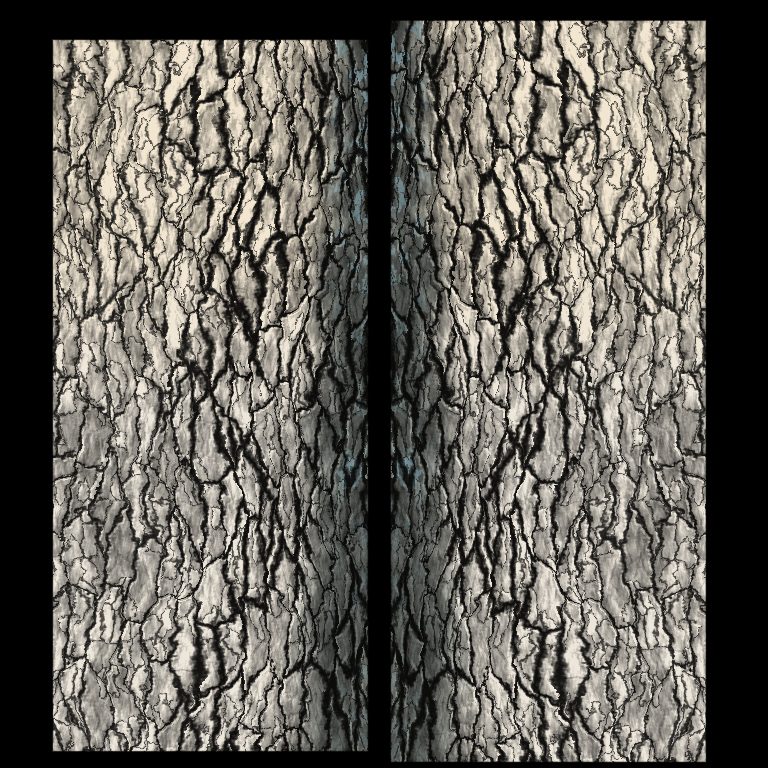
Write a Shadertoy shader that draws this texture.

```glsl
// Two mirrored panels of deeply fissured tree bark with blue lichen, on black.

const vec2 PANEL = vec2(0.41, 0.926);

vec2 hash22(vec2 p) {
    vec3 q = fract(p.xyx * vec3(0.1031, 0.1030, 0.0973));
    q += dot(q, q.yzx + 33.33);
    return fract((q.xx + q.yz) * q.zy);
}

// Layered, rotated sines
float waves(vec2 p) {
    float sum = 0.0, amp = 0.5;
    for (int i = 0; i < 5; i++) {
        sum += amp * sin(p.x + 1.7 * sin(p.y));
        p = mat2(1.2, 1.5, -1.5, 1.2) * p + 2.3;
        amp *= 0.66;
    }
    return sum;
}

// Cellular noise: x = border distance in canvas units, y = cell id
vec2 cells(vec2 p, vec2 scale) {
    p *= scale;
    vec2 base = floor(p), near = vec2(8.0), next = vec2(8.0);
    float id = 0.0;
    for (int j = -1; j <= 1; j++)
    for (int i = -1; i <= 1; i++) {
        vec2 cell = base + vec2(i, j);
        vec2 r = cell + 0.1 + 0.8 * hash22(cell + 40.0) - p;
        if (dot(r, r) < dot(near, near)) {
            next = near;
            near = r;
            id = hash22(cell + 71.0).x;
        } else if (dot(r, r) < dot(next, next)) next = r;
    }
    vec2 n = normalize(next - near);
    return vec2(dot(0.5 * (near + next), n) / length(n * scale), id);
}

float segment(vec2 p, vec2 a, vec2 b) {
    vec2 d = b - a;
    return length(p - a - d * clamp(dot(p - a, d) / dot(d, d), 0.0, 1.0));
}

float spot(vec2 p, vec2 centre, vec2 radius) {
    return exp(-dot((p - centre) / radius, (p - centre) / radius));
}

// Ragged wavy grain, squeezed where the trunk turns away
vec2 bend(vec2 p) {
    float turn = max(p.x - 0.2, 0.0);
    p.x += turn * turn + 0.010 * sin(p.y * 9.0 + p.x * 12.0) + 0.005 * sin(p.y * 29.0 - p.x * 20.0);
    return p + vec2(0.0052, 0.0085) * vec2(waves(p * 75.0), waves(p.yx * 62.0 + 4.0));
}

// Long diagonal splits between the plates
float splits(vec2 p) {
    p += 0.006 * vec2(waves(p * 60.0 + 3.0), waves(p.yx * 50.0));
    float d = segment(p, vec2(0.211, 0.757), vec2(0.126, 0.587));
    d = min(d, segment(p, vec2(0.165, 0.522), vec2(0.244, 0.418)));
    d = min(d, segment(p, vec2(0.244, 0.418), vec2(0.283, 0.327)));
    d = min(d, segment(p, vec2(0.211, 0.665), vec2(0.283, 0.470)));
    d = min(d, segment(p, vec2(0.139, 0.418), vec2(0.185, 0.509)));
    d = min(d, segment(p, vec2(0.061, 0.568), vec2(0.090, 0.607)));
    return min(d, segment(p, vec2(0.0, 0.346), vec2(0.029, 0.368)));
}

// x = surface height, y = crack openness, z = plate id, w = hollow beside cracks
vec4 relief(vec2 p) {
    vec2 q = bend(p);
    vec2 plate = cells(q, vec2(33.0, 10.5));
    vec2 chip = cells(q + 3.0, vec2(72.0, 28.0));
    float depth = smoothstep(0.05, 0.24, p.x);
    float width = mix(0.0026, 0.0056, depth) * (1.0 + 0.9 * waves(p * vec2(34.0, 17.0)));
    float border = min(plate.x, splits(p));
    float top = smoothstep(0.0, max(width, 0.0016), border);
    float flake = smoothstep(0.0, 0.0032, chip.x);
    float height = top * (0.55 + 0.2 * flake + 0.3 * chip.y) + 0.13 * waves(p * vec2(190.0, 90.0));
    float open = (1.0 - top) * mix(0.65, 1.0, depth);
    open = max(open, 0.75 * (1.0 - flake) * step(0.62, chip.y));
    return vec4(height, open, plate.y, 1.0 - smoothstep(0.0, 0.011, border));
}

vec3 bark(vec2 p) {
    vec4 surface = relief(p);
    float slope = surface.x - relief(p + vec2(-0.0026, 0.0026)).x;
    float shade = smoothstep(0.315, 0.385, p.x + 0.05 * (0.5 - p.y) + 0.012 * waves(p * 28.0));

    // Broad light across the trunk, then plates, slope and grain
    float tone = 0.66 + 0.10 * spot(p, vec2(0.17, 0.72), vec2(0.13, 0.26));
    tone -= 0.09 * spot(p, vec2(0.07, 0.38), vec2(0.10, 0.20));
    tone -= 0.08 * smoothstep(0.21, 0.32, p.x);
    tone += 0.16 * spot(p, vec2(0.235, 0.25), vec2(0.014, 0.12));
    tone = mix(tone, 0.27, shade);
    tone *= 0.89 + 0.22 * surface.z + 0.24 * waves(p * vec2(150.0, 65.0) + 9.0);
    tone *= 1.0 + 0.15 * waves(p * vec2(45.0, 16.0) + 2.0);
    tone += 0.36 * slope * (1.0 - 0.5 * shade);
    tone *= (0.72 + 0.42 * surface.x) * (1.06 - 0.30 * surface.w);
    tone = clamp(tone, 0.04, 0.93);

    vec3 warm = mix(vec3(1.0, 0.97, 0.92), vec3(1.02, 0.97, 0.88), smoothstep(0.4, 0.7, p.y));
    vec3 colour = tone * mix(warm, vec3(0.96, 1.0, 0.95), shade);

    // Lichen flecks on the shaded side
    float flecks = smoothstep(0.30, 0.62, waves(p * vec2(130.0, 75.0) + 5.0));
    flecks *= smoothstep(0.35, 0.385, p.x) * (0.4 + 0.6 * smoothstep(0.45, 0.7, p.y));
    float patchShape = spot(p, vec2(0.388, 0.365), vec2(0.018, 0.025)) + 0.25 * waves(p * 140.0);
    flecks = max(flecks, smoothstep(0.4, 0.65, patchShape) * smoothstep(0.33, 0.37, p.x));
    colour = mix(colour, vec3(0.43, 0.54, 0.57) * (0.7 + 0.5 * surface.x), 0.7 * flecks);
    return mix(colour, vec3(0.035, 0.033, 0.028), 0.93 * surface.y);
}

float panelMask(vec2 uv, vec2 low, vec2 high, float soft) {
    vec2 d = abs(uv - 0.5 * (low + high)) - 0.5 * (high - low);
    return 1.0 - smoothstep(-soft, soft, max(d.x, d.y));
}

void mainImage(out vec4 fragColor, in vec2 fragCoord) {
    vec2 uv = fragCoord / iResolution.xy;
    bool isRight = uv.x > 0.494;
    vec2 low = isRight ? vec2(0.509, 0.008) : vec2(0.069, 0.022);
    vec2 high = isRight ? vec2(0.919, 0.973) : vec2(0.479, 0.948);
    vec2 local = (uv - low) / (high - low);
    if (isRight) local.x = 1.0 - local.x;
    float mask = panelMask(uv, low, high, 1.0 / iResolution.y);
    fragColor = vec4(bark(local * PANEL) * mask, 1.0);
}
```
